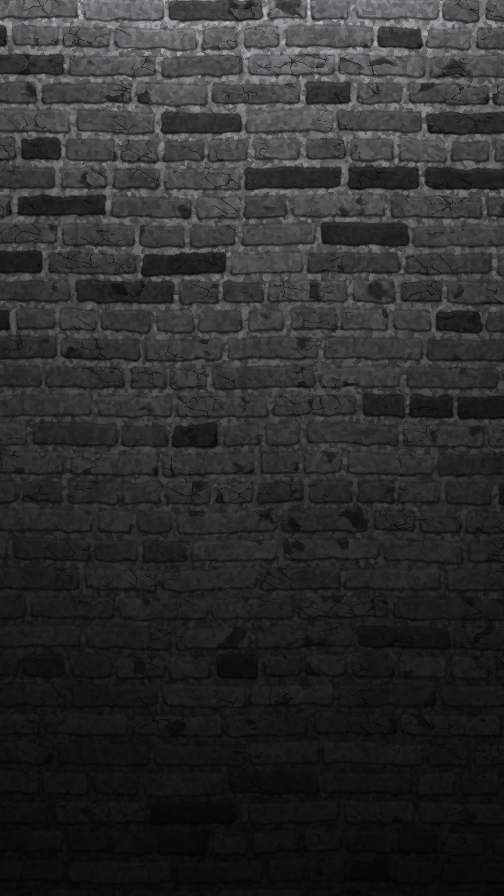
A Shadertoy shader for this texture:

```glsl
#define COURSES 31.2        // brick courses per canvas height
#define STRETCHER 3.17      // long brick pitch, in courses
#define HEADER 1.64         // short brick pitch, in courses
#define JOINT 0.115         // half width of the mortar joint
#define CORNER 0.13         // corner radius
#define WOBBLE 0.055        // raggedness of brick edges
#define SPLIT_CHANCE 0.13   // long bricks replaced by two short ones
#define DARK_CHANCE 0.13    // scorched bricks
#define LIGHT_TOP 0.36
#define LIGHT_BOTTOM 0.055
#define GRAIN 0.38

float hash(vec2 p) {
    vec3 q = fract(vec3(p.xyx) * vec3(0.1031, 0.1030, 0.0973));
    q += dot(q, q.yzx + 33.33);
    return fract((q.x + q.y) * q.z);
}

// Layered sines, roughly -1..1
float ripple(vec2 p) {
    float sum = 0.0, amp = 0.5;
    for (int i = 0; i < 5; i++) {
        p = mat2(0.8, 0.6, -0.6, 0.8) * p * 1.7 + 3.1;
        sum += amp * sin(p.x + 1.6 * sin(p.y));
        amp *= 0.62;
    }
    return sum;
}

// Cellular noise: nearest distance, gap to second nearest, cell value
vec3 cellular(vec2 p) {
    vec2 base = floor(p);
    float near = 9.0, second = 9.0, value = 0.0;
    for (int j = -1; j <= 1; j++)
    for (int i = -1; i <= 1; i++) {
        vec2 cell = base + vec2(i, j);
        vec2 seed = cell + vec2(hash(cell + 50.0), hash(cell + 91.7));
        float d = distance(p, seed);
        if (d < near) { second = near; near = d; value = hash(cell + 17.3); }
        else second = min(second, d);
    }
    return vec3(near, second - near, value);
}

// Shifted position of a vertical joint
float jointAt(float k, float row) {
    return k + 0.22 * (hash(vec2(k + 40.0, row + 7.0)) - 0.5);
}

// Distance to the brick in xy (centre offset in zw.y), brick seed in z
vec3 brickWall(vec2 p) {
    float row = floor(p.y);
    bool headers = mod(row, 6.0) == 5.0;
    float pitch = headers ? HEADER : STRETCHER;
    float shift = 0.5 * mod(row, 2.0) + 0.45 * hash(vec2(row, 3.0));
    float x = p.x / pitch + shift;
    float k = floor(x);
    if (x < jointAt(k, row)) k -= 1.0;
    else if (x >= jointAt(k + 1.0, row)) k += 1.0;
    float left = jointAt(k, row), right = jointAt(k + 1.0, row);
    float id = 2.0 * k;

    // Some long bricks become a pair
    if (!headers && hash(vec2(k + 11.0, row + 29.0)) < SPLIT_CHANCE) {
        float middle = 0.5 * (left + right);
        if (x < middle) right = middle;
        else { left = middle; id += 1.0; }
    }
    float seed = hash(vec2(id + 60.0, row + 13.0));
    float halfHeight = 0.5 - JOINT - 0.05 * fract(seed * 17.0);
    vec2 halfSize = vec2(0.5 * (right - left) * pitch - JOINT, halfHeight);
    vec2 offset = vec2((x - 0.5 * (left + right)) * pitch, p.y - row - 0.5);
    offset.y += 0.012 * offset.x * (fract(seed * 31.0) - 0.5) * 4.0;
    vec2 d = abs(offset) - halfSize + CORNER;
    float dist = length(max(d, 0.0)) + min(max(d.x, d.y), 0.0) - CORNER;
    return vec3(dist, offset.y / halfHeight, seed);
}

void mainImage(out vec4 fragColor, in vec2 fragCoord) {
    vec2 uv = fragCoord / iResolution.xy;
    float aa = COURSES / iResolution.y;

    // Courses counted from the top, slightly taller toward the bottom
    float t = 0.9896 - uv.y;
    vec2 p = vec2(fragCoord.x / iResolution.y * COURSES, 0.5 + 32.0 * t - 0.86 * t * t);
    p.y += 0.04 * sin(p.x * 0.6 + 1.0);

    vec3 brick = brickWall(p);
    float dist = brick.x + WOBBLE * ripple(p * 1.9);
    float face = 1.0 - smoothstep(-0.6 * aa, 0.6 * aa + 0.02, dist);

    // Brick tone, stains, chips and cracks
    float stain = ripple(p * 0.8 + brick.z * 40.0);
    vec3 flake = cellular(p * vec2(1.5, 2.4) + 0.25 * ripple(p * 2.0));
    float tone = 0.82 + 0.3 * fract(brick.z * 53.0) + 0.1 * stain;
    tone *= mix(1.0, 0.58, step(brick.z, DARK_CHANCE));
    tone *= 1.0 - 0.5 * smoothstep(0.5, 0.8, stain) * step(0.55, flake.z);
    float crack = 1.0 - smoothstep(0.02, 0.05 + aa, flake.y);
    tone *= 1.0 - 0.5 * crack * smoothstep(0.1, 0.5, ripple(p * 0.7 + 9.0));
    tone += 0.14 * smoothstep(-0.17, -0.05, dist) * smoothstep(0.2, -0.8, brick.y);

    // Mortar, pale above and sooty below, shaded under each brick
    float mortar = mix(0.8, 1.32, smoothstep(0.05, 0.75, uv.y)) + 0.13 * ripple(p * 3.0);
    float rim = 1.0 - smoothstep(0.0, 0.09, abs(dist));
    float shade = 1.0 - rim * (0.16 + 0.3 * smoothstep(-0.2, 0.9, brick.y));

    // Grit and overall light falloff
    float grit = cellular(p * 7.0).z - 0.5;
    float value = mix(mortar, tone, face) * shade;
    value *= 1.0 + GRAIN * grit * mix(1.4, 0.8, face);
    float light = mix(LIGHT_BOTTOM, LIGHT_TOP, pow(uv.y, 1.3));
    light *= 1.06 - 0.7 * pow(abs(uv.x - 0.52), 2.0);
    light *= 1.0 + 0.15 * smoothstep(0.9, 1.0, uv.y);
    fragColor = vec4(value * light * vec3(0.995, 1.0, 1.005) + vec3(0.0, 0.0, 0.003), 1.0);
}
```
